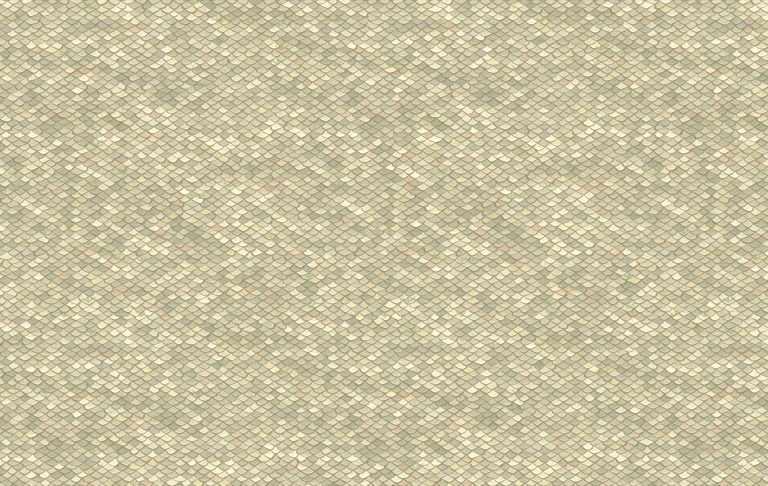
Write a Shadertoy shader that draws this texture.

```glsl
#define COLUMNS 60.0
#define ROWS 120.0
#define PATCH vec2(25.0, 80.0)
#define ROUNDNESS 0.75
#define WOBBLE 0.32
#define LINE_WIDTH 0.18
#define LINE_STRENGTH 0.68
#define TINT_AMOUNT 0.50
#define TUFT_DENSITY 0.24
#define SAMPLES 4

const vec3 CREAM = vec3(0.98, 0.95, 0.83);
const vec3 SAND = vec3(0.84, 0.815, 0.69);
const vec3 SAGE = vec3(0.71, 0.70, 0.58);
const vec3 PINK = vec3(0.85, 0.73, 0.59);
const vec3 YELLOW = vec3(0.96, 0.91, 0.68);
const vec3 GREY = vec3(0.65, 0.67, 0.58);
const vec3 MORTAR = vec3(0.55, 0.50, 0.39);
const vec3 GRASS = vec3(0.62, 0.70, 0.44);

float hash(vec2 p) {
    return fract(sin(dot(p, vec2(127.1, 311.7))) * 43758.5453);
}

float noise(vec2 p) {
    vec2 i = floor(p), f = fract(p);
    f = f * f * (3.0 - 2.0 * f);
    return mix(mix(hash(i), hash(i + vec2(1, 0)), f.x),
               mix(hash(i + vec2(0, 1)), hash(i + vec2(1, 1)), f.x), f.y);
}

// Column of the tile at x; odd rows are shifted by half a tile
float tileCentre(float x, float row) {
    float shift = 0.5 * mod(row, 2.0);
    return floor(x - shift) + 0.5 + shift;
}

// Height of the rounded lower rim of a row at x
float rim(float x, float row) {
    float side = 2.0 * abs(x - tileCentre(x, row));
    return row + mix(side, side * side, ROUNDNESS);
}

// Base colour: diagonal streaks, faint broad patches and single odd tiles
vec3 tileColour(vec2 id) {
    float streak = noise(vec2(id.x + 0.5 * id.y, id.y * 0.25));
    float patches = noise(id * vec2(0.16, 0.10) + 7.0);
    float tone = 0.53 * hash(id) + 0.33 * streak + 0.14 * patches;
    vec3 colour = mix(SAGE, SAND, smoothstep(0.10, 0.48, tone));
    colour = mix(colour, CREAM, smoothstep(0.50, 0.84, tone));
    float kind = hash(id + 31.7);
    vec3 tint = kind < 0.08 ? PINK : kind < 0.12 ? YELLOW : GREY;
    float odd = 1.0 - step(0.12, kind) * step(kind, 0.92);
    return mix(colour, tint, TINT_AMOUNT * odd);
}

// Sparse fine blades fanning out from a random root in each coarse cell
float tufts(vec2 p) {
    vec2 cells = vec2(12.0, 22.0);
    vec2 q = p / PATCH * cells;
    vec2 cell = mod(floor(q), cells);
    float grows = step(1.0 - TUFT_DENSITY, hash(cell + 5.3));
    vec2 root = vec2(0.3, 0.1) + vec2(0.4, 0.5) * vec2(hash(cell + 1.9), hash(cell + 8.6));
    vec2 f = fract(q) - root;
    float cover = 0.0;
    for (int i = 0; i < 3; i++) {
        float lean = (float(i) - 1.0) * 0.7 + 0.5 * (hash(cell + float(i)) - 0.5);
        vec2 blade = vec2(lean, 1.0) * (0.15 + 0.22 * hash(cell - float(i)));
        float along = clamp(dot(f, blade) / dot(blade, blade), 0.0, 1.0);
        float gap = length(f - blade * along);
        cover = max(cover, 1.0 - smoothstep(0.01, 0.06, gap));
    }
    return cover * grows;
}

vec3 roof(vec2 uv) {
    vec2 p = uv * vec2(COLUMNS, ROWS);
    vec2 q = p + WOBBLE * (vec2(noise(p * 0.9), noise(p * 0.9 + 19.0)) - 0.5);

    // Each row overlaps the one beneath it
    float row = floor(q.y);
    if (q.y < rim(q.x, row)) row -= 1.0;
    vec2 id = mod(vec2(tileCentre(q.x, row), row), PATCH);
    float aboveRim = q.y - rim(q.x, row);
    float belowNext = rim(q.x, row + 1.0) - q.y;

    vec3 colour = tileColour(id);
    colour *= 0.96 + 0.08 * noise(p * vec2(5.0, 3.0));
    colour *= 1.0 + 0.05 * (1.0 - smoothstep(0.1, 0.6, aboveRim));

    // Shadow under the upper tiles and a thin line along the own rim
    float width = LINE_WIDTH * (0.7 + 0.7 * hash(id + 3.1));
    float shadow = 1.0 - smoothstep(width, width * 2.2, belowNext);
    float line = 1.0 - smoothstep(0.0, 0.08, aboveRim);
    colour = mix(colour, MORTAR, LINE_STRENGTH * max(shadow, 0.5 * line));

    return mix(colour, GRASS, 0.6 * tufts(p));
}

void mainImage(out vec4 fragColor, in vec2 fragCoord) {
    // Average a small grid of samples to smooth the edges
    vec3 sum = vec3(0.0);
    for (int j = 0; j < SAMPLES; j++)
        for (int i = 0; i < SAMPLES; i++) {
            vec2 offset = (vec2(i, j) + 0.5) / float(SAMPLES) - 0.5;
            sum += roof((fragCoord + offset) / iResolution.xy);
        }
    fragColor = vec4(sum / float(SAMPLES * SAMPLES), 1.0);
}
```
